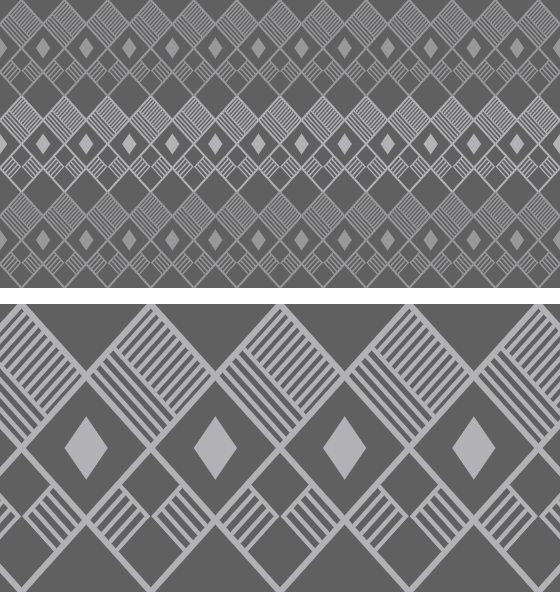
Top, the full canvas; bottom, a detail of the centre.
This pattern is drawn by a WebGL 2 fragment shader. Its source:

```glsl
#version 300 es
precision highp float;
// Bands of hatched, solid and combed diamonds on a grey diagonal lattice.

#define REPEATS vec2(13.0, 3.0)       // cells across and down
#define OUTLINE 0.064                 // lattice line width, in diamond sides
#define HATCH 0.046                   // hatch line width
#define STROKES 11.0                  // hatch strokes along one side
#define SPINE 0.59                    // where the two hatch directions meet
#define COMB_PITCH 0.112              // spacing of the small comb teeth
#define COMB_END 0.448                // last comb tooth
#define SOLID vec2(0.168, 0.110)      // half size of the solid diamond, in cells
#define GROUND vec3(0.378, 0.378, 0.380)
#define DIM vec3(0.598, 0.598, 0.606)
#define BRIGHT vec3(0.698, 0.696, 0.712)

uniform vec2 u_resolution;
out vec4 fragColor;

// Antialiased coverage of a line of given width at distance d
float line(float d, float width, float px) {
    return clamp((0.5 * width - d) / px + 0.5, 0.0, 1.0);
}

// Distance to the nearest multiple of pitch
float toMultiple(float x, float pitch) {
    return abs(fract(x / pitch + 0.5) - 0.5) * pitch;
}

// Large diamond: long lines on the lower left, short strokes on the upper right
float hatchedDiamond(vec2 f, float px) {
    float spine = line(abs(f.y - SPINE), HATCH, px);
    float strokes = line(toMultiple(f.x, 1.0 / STROKES), HATCH, px);
    float strip = line(toMultiple(1.0 - f.y, (1.0 - SPINE) / 4.0), HATCH, px);
    return max(spine, f.y < SPINE ? strokes : strip);
}

// Mirrored pair of small combs in the left and right quarters
float combPair(vec2 f, float px) {
    vec2 m = f.x > f.y ? f : f.yx;
    float inside = clamp((COMB_END + 0.5 * HATCH - m.y) / px + 0.5, 0.0, 1.0);
    float spine = line(abs(m.x - 0.5), HATCH, px);
    float teeth = line(toMultiple(m.y, COMB_PITCH), HATCH, px);
    teeth *= clamp((m.x - 0.5) / px + 0.5, 0.0, 1.0);
    return max(spine, teeth) * inside;
}

// Small filled diamond around the cell's side corners
float solidDiamond(vec2 q, vec2 cellPx) {
    vec2 d = vec2(0.5 - abs(q.x), abs(q.y - 0.5));
    float edge = 1.0 - dot(d, 1.0 / SOLID);
    return clamp(edge / length(cellPx / SOLID) + 0.5, 0.0, 1.0);
}

void main() {
    vec2 p = gl_FragCoord.xy / u_resolution * REPEATS;
    vec2 cellPx = REPEATS / u_resolution;

    // Cell position measured down from its top apex
    vec2 q = vec2(fract(p.x) - 0.5, 1.0 - fract(p.y));

    // Lattice axes: x runs down to the right, y down to the left
    vec2 st = vec2(2.0 * q.y + q.x, 2.0 * q.y - q.x);
    float px = length(cellPx * vec2(1.0, 2.0));
    vec2 f = fract(st);
    float kind = floor(st.x) + floor(st.y);

    // Lattice outlines, then the filling of each diamond
    float ink = line(min(toMultiple(st.x, 1.0), toMultiple(st.y, 1.0)), OUTLINE, px);
    if (kind == 0.0) ink = max(ink, hatchedDiamond(f, px));
    else if (kind == 1.0) ink = max(ink, solidDiamond(q, cellPx));
    else if (kind == 2.0) ink = max(ink, combPair(f, px));

    // Every middle band is brighter
    vec3 tone = mod(floor(p.y), 3.0) == 1.0 ? BRIGHT : DIM;
    fragColor = vec4(mix(GROUND, tone, ink), 1.0);
}
```
